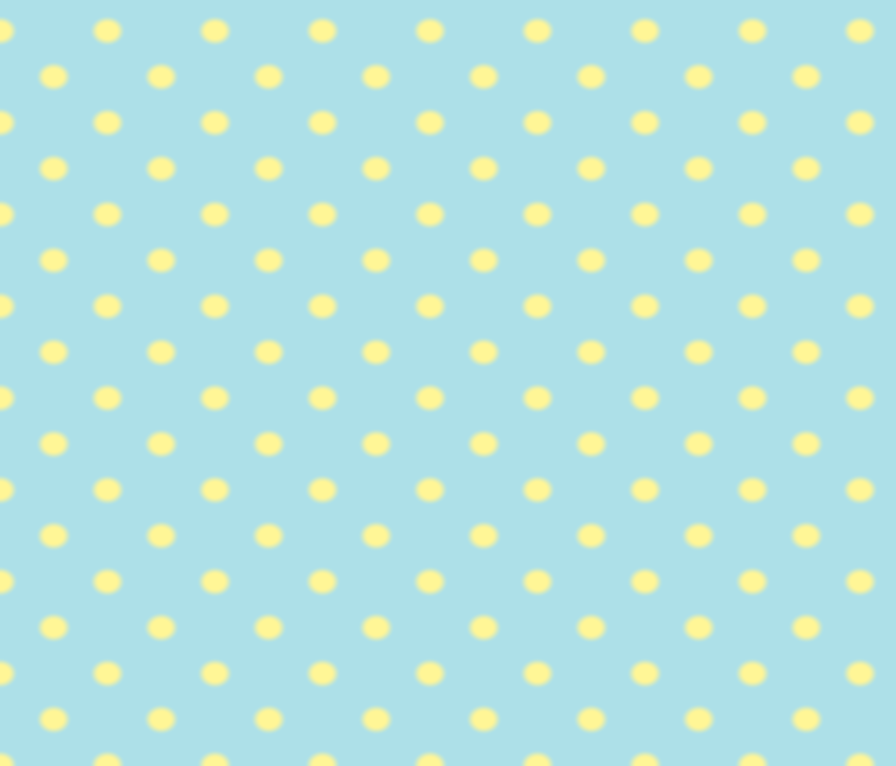
This pattern is drawn by a WebGL 1 fragment shader. Its source:

```glsl
precision highp float;

uniform vec2 u_resolution;

// Distance from p to the nearest point with whole-number coordinates
float latticeDistance(vec2 p) {
  return length(fract(p + 0.5) - 0.5);
}

void main() {
  vec2 uv = gl_FragCoord.xy / u_resolution;

  // One unit per repeat, counted from the left edge and the top row of dots
  vec2 cell = vec2(uv.x * 8.334, (1.0 - uv.y) * 8.345 - 0.337);

  // Two interleaved grids make the staggered rows
  float dist = min(latticeDistance(cell), latticeDistance(cell + 0.5));

  // Soft, blurred rim
  float dot_mask = 1.0 - smoothstep(0.08, 0.17, dist);

  vec3 skyBlue = vec3(0.68, 0.88, 0.91);
  vec3 paleYellow = vec3(1.0, 0.963, 0.59);
  gl_FragColor = vec4(mix(skyBlue, paleYellow, dot_mask), 1.0);
}
```
